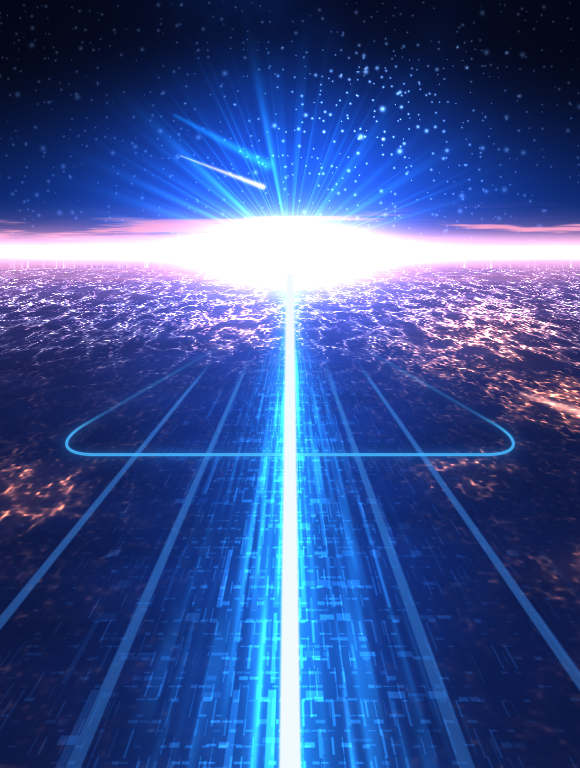
Reproduce this background procedurally as a Shadertoy shader.

```glsl
const float HORIZON = 0.670, VANISH = 0.655;
const float LOOP_BASE = 0.408, LOOP_ROUND = 0.041;
const vec3 NIGHT = vec3(0.015, 0.03, 0.11);
const vec3 SKY_BLUE = vec3(0.07, 0.24, 0.66);
const vec3 NAVY = vec3(0.045, 0.085, 0.25);
const vec3 HAZE = vec3(0.40, 0.34, 0.68);
const vec3 PINK = vec3(0.92, 0.60, 0.76);
const vec3 CYAN = vec3(0.16, 0.72, 1.0);
const vec3 LANE_BLUE = vec3(0.25, 0.56, 0.92);
const vec3 EMBER = vec3(1.0, 0.50, 0.27);
// Lane slopes from the vanishing point
const vec4 LANES = vec4(-0.81, -0.432, 0.352, 0.696);
// City clusters: centre, radius, strength
const vec4 CITIES[6] = vec4[6](
 vec4(0.25, 0.565, 0.1, 1.2), vec4(0.35, 0.475, 0.06, 0.8),
 vec4(-0.35, 0.36, 0.07, 0.9), vec4(-0.06, 0.58, 0.06, 1),
 vec4(0.37, 0.26, 0.05, 0.7), vec4(0.23, 0.38, 0.05, 0.6));

float hash(vec2 p) {
 p = fract(p * vec2(123.34, 456.21));
 p += dot(p, p + 45.32);
 return fract(p.x * p.y);
}

float noise(vec2 p) {
 vec2 i = floor(p), f = fract(p);
 f = f * f * (3.0 - 2.0 * f);
 return mix(mix(hash(i), hash(i + vec2(1, 0)), f.x),
  mix(hash(i + vec2(0, 1)), hash(i + 1.0), f.x), f.y);
}

float fbm(vec2 p) {
 float sum = 0.0, amp = 0.53;
 for (int i = 0; i < 4; i++) {
  sum += amp * noise(p);
  p = p * 2.07 + 11.3;
  amp *= 0.5;
 }
 return sum;
}

float bell(float x) { return exp(-x * x); }

// Streak that widens from a to b
float streak(vec2 p, vec2 a, vec2 b, float width) {
 vec2 ab = b - a;
 float t = clamp(dot(p - a, ab) / dot(ab, ab), 0.0, 1.0);
 return bell(length(p - a - t * ab) / (width * (0.3 + 0.7 * t))) * (0.4 + 0.6 * t);
}

float stars(vec2 p) {
 float sum = 0.0, cluster = bell(length((p - vec2(0.09, 0.83)) / vec2(0.13, 0.09)));
 for (float i = 0.0; i < 3.0; i++) {
  vec2 q = p * (38.0 + 24.0 * i) + 9.0 * i, id = floor(q);
  vec2 spot = 0.2 + 0.6 * vec2(hash(id + 3.1), hash(id + 7.7));
  float size = 0.06 + 0.07 * hash(id + 5.0);
  sum += step(0.78 - 0.25 * cluster, hash(id)) * bell(length(fract(q) - spot) / size) * (0.22 + cluster);
 }
 return sum;
}

vec3 sky(vec2 p) {
 float h = p.y - HORIZON;
 vec3 col = mix(SKY_BLUE, NIGHT, smoothstep(0.02, 0.3, h + 0.22 * p.x * p.x));
 col *= 0.72 + 0.28 * bell(p.x / 0.27);
 col += vec3(0.04, 0.16, 0.42) * bell(length(vec2(p.x, h - 0.09) / vec2(0.22, 0.15)));
 col += vec3(0.02, 0.1, 0.25) * pow(fbm(p * 9.0), 2.0) * bell(p.x / 0.17);
 // Rays fanning out of the core
 float angle = atan(p.x, max(h, 0.001));
 float ray = pow(noise(vec2(angle * 16.0, 2)), 4.0) + 0.5 * pow(noise(vec2(angle * 45.0, 7)), 5.0);
 col += vec3(0.1, 0.48, 0.72) * ray * bell((length(vec2(p.x, h)) - 0.06) / 0.13);
 col += vec3(0.05, 0.4, 0.6) * streak(p, vec2(-0.15, 0.85), vec2(-0.03, 0.785), 0.007);
 col += vec3(1, 0.72, 0.7) * streak(p, vec2(-0.142, 0.797), vec2(-0.036, 0.757), 0.0036);
 return col + stars(p) * vec3(0.6, 0.8, 1);
}

vec3 city(vec2 p, float d) {
 vec2 g = vec2(p.x / (d + 0.1) * 7.0, log(d + 0.02) * 9.0);
 float vein = pow(1.0 - abs(2.0 * fbm(g) - 1.0), 9.0);
 float dots = pow(noise(g * 9.0), 4.0) * 1.6;
 float lights = vein * (0.25 + dots) + 0.5 * dots * smoothstep(0.45, 0.7, fbm(g * 1.7));
 float area = 0.0;
 for (int i = 0; i < 6; i++)
  area += CITIES[i].w * bell(length((p - CITIES[i].xy) * vec2(1, 2)) / CITIES[i].z);
 vec3 col = EMBER * (area * (0.12 + 2.2 * lights) + 0.12 * lights);
 col += mix(PINK, vec3(1), vein) * bell((d - 0.04) / 0.06) * lights * 1.4;
 return col + vec3(1, 0.65, 0.45) * streak(p, vec2(0.3, 0.488), vec2(0.39, 0.459), 0.006);
}

// Scattered dashes on the perspective plane
vec3 circuits(float s, float depth, float pixel) {
 vec3 sum = vec3(0);
 for (float i = 0.0; i < 6.0; i++) {
  vec2 scale = vec2(12.0 + 9.0 * i, 5.0 + 5.0 * i);
  vec2 q = vec2(s, depth) * scale + 7.3 * i, id = floor(q), aa = scale * pixel;
  float thin = 0.03 + 0.09 * hash(id + 2.0);
  vec2 size = mod(i, 2.0) < 0.5 ? vec2(thin, 0.46) : vec2(0.42, thin);
  vec2 edge = 1.0 - smoothstep(size - aa, size + aa, abs(fract(q) - 0.5));
  float lit = step(0.88 - 0.5 * exp(-abs(s) * 4.5), hash(id)) * (0.3 + 0.7 * hash(id + 4.0));
  sum += mix(LANE_BLUE, CYAN, exp(-abs(s) * 3.0)) * edge.x * edge.y * lit;
 }
 return sum * (0.1 + 0.55 * exp(-abs(s) * 5.0)) * (1.0 - smoothstep(0.6, 1.3, abs(s)));
}

vec3 ground(vec2 p, float px) {
 float d = max(VANISH - p.y, 0.004), s = p.x / d, depth = log(d), aa = 1.5 * px / d;
 float near = smoothstep(0.07, 0.17, d);
 vec3 col = mix(NAVY, HAZE, exp(-d / 0.065));
 col += vec3(0.03, 0.13, 0.34) * bell(p.x / 0.21) * (1.0 - 0.35 * d);
 col *= 0.9 + 0.25 * fbm(vec2(p.x * 9.0, depth * 8.0));
 col += city(p, d) * (1.0 - 0.8 * near * bell(s / 0.65));
 col += circuits(s, depth, px / d) * near;
 // Light columns and lanes
 float column = pow(noise(vec2(s * 55.0, depth * 3.0)), 3.0);
 col += CYAN * near * bell(s / 0.23) * (0.16 + 0.95 * column);
 for (int i = 0; i < 4; i++) {
  float lane = 1.0 - smoothstep(0.016 - aa, 0.016 + aa, abs(s - LANES[i]));
  col = mix(col, LANE_BLUE, lane * smoothstep(0.12, 0.16, d) * (0.65 - 0.45 * d));
 }
 return col;
}

// Rounded wedge outline
float loopLine(vec2 p, float px) {
 vec2 side = vec2(0.5, 0.866);
 vec2 planes = vec2(dot(vec2(abs(p.x), p.y), side) - 0.521, LOOP_BASE - p.y);
 vec2 u = max(planes + LOOP_ROUND, 0.0);
 float dist = min(-LOOP_ROUND, max(planes.x, planes.y)) + length(u);
 float slope = length(u.x * side - vec2(0, u.y)) / max(length(u), 0.001);
 dist = abs(dist) / max(slope, 0.3);
 float fade = mix(1.0, 0.22, smoothstep(0.42, 0.47, p.y)) * (1.0 - smoothstep(0.5, 0.57, p.y));
 return (1.0 - smoothstep(0.0018 - px, 0.0018 + px, dist) + 0.3 * exp(-dist / 0.006)) * fade;
}

void mainImage(out vec4 fragColor, in vec2 fragCoord) {
 float px = 1.0 / iResolution.y;
 vec2 p = (fragCoord - vec2(0.5 * iResolution.x, 0)) * px;
 float h = p.y - HORIZON, d = max(VANISH - p.y, 0.0);
 vec3 col = mix(ground(p, px), sky(p), smoothstep(-0.025, -0.005, h));
 col = mix(col, vec3(0.28, 0.72, 1), min(loopLine(p, px), 1.0) * 0.9);
 // Cloud bank and luminous horizon
 float cloud = fbm(vec2(p.x * 7.0, h * 90.0));
 float bank = bell((h + 0.02 * (cloud - 0.5)) / 0.034) * (0.65 + 0.6 * cloud);
 float wisp = smoothstep(0.52, 0.72, cloud) * bell((h - 0.035) / 0.017);
 col = mix(col, PINK, min(bank + 0.7 * wisp, 1.0));
 float stripe = 0.75 + 0.35 * noise(vec2(p.x * 1.5, h * 180.0));
 col += vec3(0.75, 0.62, 0.6) * bell((h - 0.002) / 0.017) * stripe;
 // Core bloom
 col += 1.3 * bell(length(vec2(p.x / 0.105, h / 0.043)));
 col += vec3(0.48, 0.36, 0.65) * exp(-length(vec2(p.x * 0.55, h)) / 0.055);
 // Central beam
 float x = abs(p.x), width = 0.0045 + 0.014 * d, below = smoothstep(0.0, 0.03, -h);
 col += CYAN * below * 0.75 * exp(-x / (0.01 + 0.025 * d));
 float beam = 1.0 - smoothstep(width - 0.002, width + 0.003, x);
 col = mix(col, vec3(0.94, 0.98, 1), below * beam);
 fragColor = vec4(clamp(col, 0.0, 1.0), 1);
}
```
